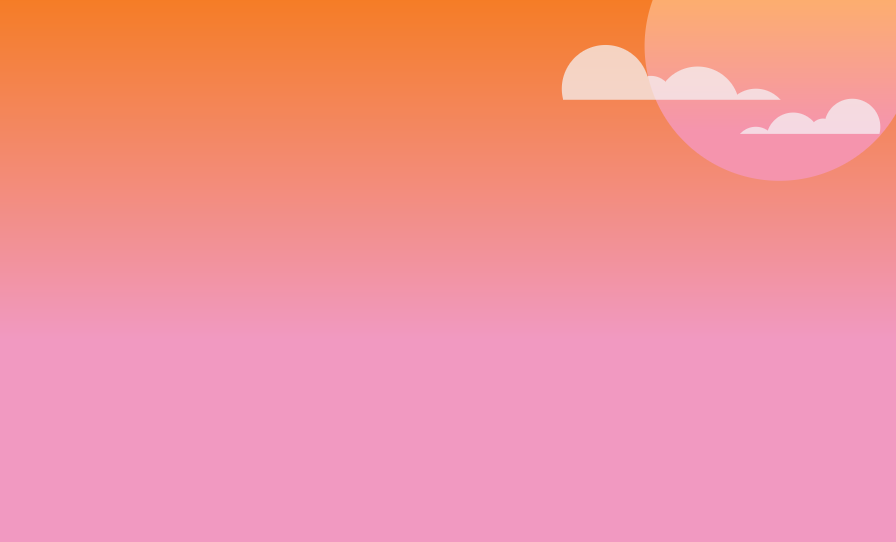
Reproduce this background procedurally as a Shadertoy shader.

```glsl
// Flat sunset sky: orange to pink gradient, a large pale sun and two translucent clouds.

// Lengths are in canvas widths, measured from the top left corner.
const vec3 SKY_TOP = vec3(0.960, 0.488, 0.150);
const vec3 SKY_LOW = vec3(0.945, 0.600, 0.755);
const float SKY_FADE = 0.378;

const vec3 SUN_TOP = vec3(0.990, 0.680, 0.435);
const vec3 SUN_LOW = vec3(0.960, 0.582, 0.680);
const vec2 SUN_CENTER = vec2(0.8698, 0.0514);
const float SUN_RADIUS = 0.1504;
const float SUN_FADE = 0.146;

const vec3 CLOUD_COLOR = vec3(0.960, 0.966, 0.980);
const float CLOUD_OPACITY = 0.70;
const vec2 LEFT_CLOUD = vec2(0.6758, 0.0990);
const vec2 RIGHT_CLOUD = vec2(0.9512, 0.1415);
const float LEFT_SIZE = 0.0488;
const float RIGHT_SIZE = 0.0313;

// Cloud puffs as (x, y, radius), relative to the largest puff.
const float CLOUD_BASE = 0.253;
const vec3 PUFFS[4] = vec3[4](
    vec3(0.0, 0.0, 1.0),
    vec3(1.04, 0.187, 0.48),
    vec3(2.107, 0.453, 0.96),
    vec3(3.44, 0.747, 0.747)
);

float circleDistance(vec2 p, vec2 center, float radius) {
    return length(p - center) - radius;
}

// Union of puffs cut by a flat base; facing = -1 mirrors the cloud.
float cloudDistance(vec2 p, vec2 center, float size, float facing) {
    vec2 q = (p - center) / size;
    q.x *= facing;
    float d = 1e3;
    for (int i = 0; i < 4; i++) {
        d = min(d, circleDistance(q, PUFFS[i].xy, PUFFS[i].z));
    }
    return max(d, q.y - CLOUD_BASE) * size;
}

// Antialiased coverage of a signed distance.
float coverage(float d, float pixel) {
    return clamp(0.5 - d / pixel, 0.0, 1.0);
}

void mainImage(out vec4 fragColor, in vec2 fragCoord) {
    float pixel = 1.0 / iResolution.x;
    vec2 p = vec2(fragCoord.x, iResolution.y - fragCoord.y) * pixel;

    // Sky
    vec3 color = mix(SKY_TOP, SKY_LOW, clamp(p.y / SKY_FADE, 0.0, 1.0));

    // Sun
    vec3 sunColor = mix(SUN_TOP, SUN_LOW, clamp(p.y / SUN_FADE, 0.0, 1.0));
    float sun = circleDistance(p, SUN_CENTER, SUN_RADIUS);
    color = mix(color, sunColor, coverage(sun, pixel));

    // Clouds
    float clouds = min(cloudDistance(p, LEFT_CLOUD, LEFT_SIZE, 1.0),
                       cloudDistance(p, RIGHT_CLOUD, RIGHT_SIZE, -1.0));
    color = mix(color, CLOUD_COLOR, CLOUD_OPACITY * coverage(clouds, pixel));

    fragColor = vec4(color, 1.0);
}
```
